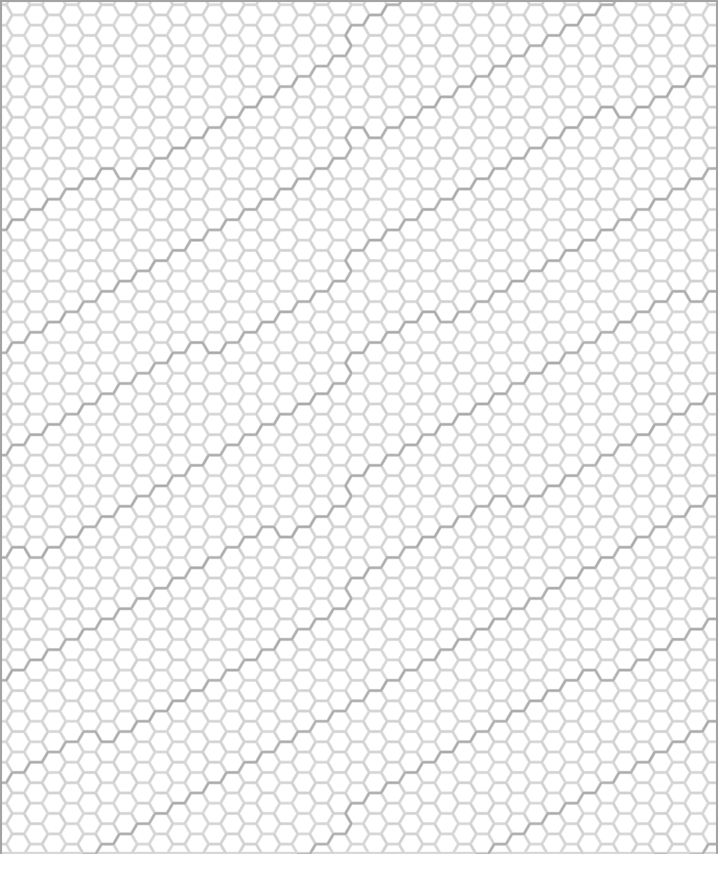
Reproduce this pattern procedurally as a WebGL 2 fragment shader.

```glsl
#version 300 es
precision highp float;
// Fine grey hexagon graph paper with darker stepped diagonals and a thin frame.
uniform vec2 u_resolution;
out vec4 outColor;

// Layout, in units of the canvas height, y measured downward from the top
const vec2 PITCH = vec2(0.01992, 0.02285);   // column and row spacing
const vec2 ORIGIN = vec2(0.0004, 0.0167);    // centre of the first cell
const float SHEET_BOTTOM = 0.953;
const float FRAME_WIDTH = 0.0024;

// Line profile, in row spacings
const float LINE_CORE = 0.02;
const float LINE_EDGE = 0.115;

// Darker diagonals, in row spacings
const float DIAGONAL_START = 10.7;
const float DIAGONAL_GAP = 5.41;
const float DIAGONAL_DRIFT = 0.05;
const float SEAM_X = 16.9;                   // every diagonal jogs by one row here

const float PAPER = 1.0;
const float LINE_TONE = 0.83;
const float DIAGONAL_TONE = 0.68;
const float FRAME_TONE = 0.64;
const float FRAME_BOTTOM_TONE = 0.84;
const float TONE_VARIATION = 0.035;

const float HALF_ROOT3 = 0.8660254;

float hash(vec2 p) {
    p = fract(p * vec2(0.1031, 0.1137));
    p += dot(p, p.yx + 33.33);
    return fract((p.x + p.y) * p.x * 17.0);
}

// Centre of the flat-topped cell that holds q
vec2 cellCentre(vec2 q) {
    vec2 period = vec2(2.0 * HALF_ROOT3, 1.0);
    vec2 even = round(q / period) * period;
    vec2 odd = (floor(q / period) + 0.5) * period;
    vec2 toEven = q - even, toOdd = q - odd;
    return dot(toEven, toEven) < dot(toOdd, toOdd) ? even : odd;
}

// Index of the diagonal strip a cell belongs to
float stripOf(vec2 cell) {
    float d = cell.y + cell.x * 0.5 / HALF_ROOT3;
    d += step(SEAM_X, cell.x) - DIAGONAL_DRIFT * cell.x;
    return max(floor((d - DIAGONAL_START) / DIAGONAL_GAP), -1.0);
}

// Tone of the cell outline nearest to q
float hexTone(vec2 q, float pixel) {
    vec2 cell = cellCentre(q);
    float strip = stripOf(cell);
    float tone = PAPER;
    for (int k = 0; k < 3; k++) {
        float angle = radians(30.0 + 60.0 * float(k));
        vec2 normal = vec2(cos(angle), sin(angle));
        float along = dot(q - cell, normal);
        vec2 toNeighbour = along < 0.0 ? -normal : normal;

        // An edge is darker where it parts two strips
        bool onDiagonal = stripOf(cell + toNeighbour) != strip;
        vec2 edgeId = round((cell + 0.5 * toNeighbour) / vec2(0.5 * HALF_ROOT3, 0.25));
        float ink = onDiagonal ? DIAGONAL_TONE : LINE_TONE;
        ink += TONE_VARIATION * (hash(edgeId) - 0.5);

        float gap = 0.5 - abs(along);
        float cover = 1.0 - smoothstep(LINE_CORE, max(LINE_EDGE, pixel), gap);
        tone = min(tone, mix(PAPER, ink, cover));
    }
    return tone;
}

// Coverage of a frame line, given the distance inward from its outer side
float frameCover(float inward, float pixel) {
    return 1.0 - smoothstep(-0.5 * pixel, 0.5 * pixel, inward - FRAME_WIDTH);
}

void main() {
    vec2 p = gl_FragCoord.xy / u_resolution.y;
    p.y = 1.0 - p.y;
    float width = u_resolution.x / u_resolution.y;
    float pixel = 1.0 / u_resolution.y;

    // Hexagon grid, scaled so that rows are one unit apart
    vec2 q = (p - ORIGIN) / PITCH * vec2(HALF_ROOT3, 1.0);
    float tone = hexTone(q, pixel / PITCH.y);

    // Frame, lighter along the bottom
    float sides = min(min(p.x, width - p.x), p.y);
    tone = min(tone, mix(PAPER, FRAME_BOTTOM_TONE, frameCover(SHEET_BOTTOM - p.y, pixel)));
    tone = min(tone, mix(PAPER, FRAME_TONE, frameCover(sides, pixel)));

    // Blank strip below the sheet
    float below = smoothstep(-0.5 * pixel, 0.5 * pixel, p.y - SHEET_BOTTOM);
    outColor = vec4(vec3(mix(tone, PAPER, below)), 1.0);
}
```
